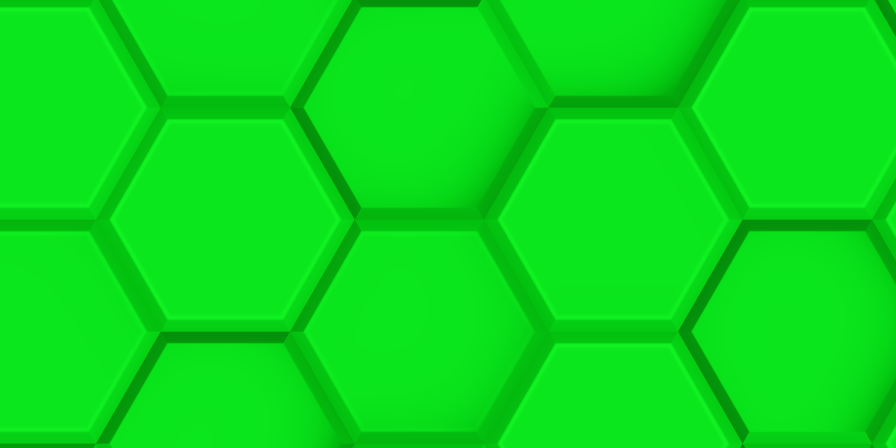
Reproduce this pattern procedurally as a Shadertoy shader.

```glsl
const float APOTHEM = 0.25;
const float BEVEL = 0.026;
const vec2 GRID_STEP = vec2(0.4330, 0.25);
const vec2 GRID_ORIGIN = vec2(0.07, 0.01);
const vec2 LIGHT_DIR = vec2(0.85, -0.53);

// Smoothly varying phase raises some tiles and sinks others
float tileHeight(vec2 cell) {
    float phase = cell.y - 1.2 + 2.0 * cos(1.8 * (cell.x - 2.25));
    return smoothstep(0.2, 0.75, 0.5 + 0.5 * cos(phase));
}

// Staggered grid: the sum of a cell's two indices is always odd
vec2 nearestCell(vec2 g) {
    vec2 evenColumn = 2.0 * round((g - vec2(0.0, 1.0)) * 0.5) + vec2(0.0, 1.0);
    vec2 oddColumn = 2.0 * round((g - vec2(1.0, 0.0)) * 0.5) + vec2(1.0, 0.0);
    float evenDist = length((g - evenColumn) * GRID_STEP);
    float oddDist = length((g - oddColumn) * GRID_STEP);
    return evenDist < oddDist ? evenColumn : oddColumn;
}

// Bevel tone from its facing, darkened below a taller neighbour
float bevelTone(vec2 normal, float rise, float edge) {
    float lit = 0.79 + 0.05 * dot(normal, LIGHT_DIR);
    return lit - 0.19 * rise + 0.03 * (edge / BEVEL - 0.5);
}

vec3 greenRamp(float tone) {
    float t = max(tone - 0.6, 0.0) / 0.3;
    float t2 = t * t;
    return vec3(0.01 + 0.03 * t2 * t2, tone, 0.04 + 0.07 * t2);
}

vec3 hexTiles(vec2 p, float pixel) {
    vec2 g = (p - GRID_ORIGIN) / GRID_STEP;
    vec2 cell = nearestCell(g);
    vec2 local = (g - cell) * GRID_STEP;
    float height = tileHeight(cell);

    float edge = 1.0;
    float edgeRise = 0.0;
    float shadow = 0.0;
    vec2 edgeNormal = vec2(0.0);

    // Gather the closest side and the shadows of all six neighbours
    for (int i = 0; i < 6; i++) {
        float angle = radians(30.0 + 60.0 * float(i));
        vec2 normal = vec2(cos(angle), sin(angle));
        vec2 neighbour = cell + round(normal * 2.0 * APOTHEM / GRID_STEP);
        float rise = max(tileHeight(neighbour) - height, 0.0);
        float dist = APOTHEM - dot(local, normal);
        float facing = 0.12 + max(dot(normal, LIGHT_DIR), 0.0);
        shadow += 0.15 * rise * facing * exp(-max(dist - BEVEL, 0.0) / 0.045);
        if (dist < edge) {
            edge = dist;
            edgeNormal = normal;
            edgeRise = rise;
        }
    }

    // Flat face with a faint bright rim on raised tiles
    float rimOffset = (edge - BEVEL - 0.006) / 0.005;
    float rim = 0.045 * height * exp(-rimOffset * rimOffset);
    float face = 0.905 - min(shadow, 0.22) + rim;

    float onFace = smoothstep(BEVEL - pixel, BEVEL + pixel, edge);
    float tone = mix(bevelTone(edgeNormal, edgeRise, edge), face, onFace);
    return greenRamp(tone);
}

void mainImage(out vec4 fragColor, in vec2 fragCoord) {
    const int SAMPLES = 3;
    float pixel = 1.0 / iResolution.y;
    vec3 sum = vec3(0.0);

    // Supersample to smooth the seams
    for (int y = 0; y < SAMPLES; y++) {
        for (int x = 0; x < SAMPLES; x++) {
            vec2 jitter = (vec2(x, y) + 0.5) / float(SAMPLES) - 0.5;
            sum += hexTiles((fragCoord + jitter) * pixel, pixel);
        }
    }
    fragColor = vec4(sum / float(SAMPLES * SAMPLES), 1.0);
}
```
